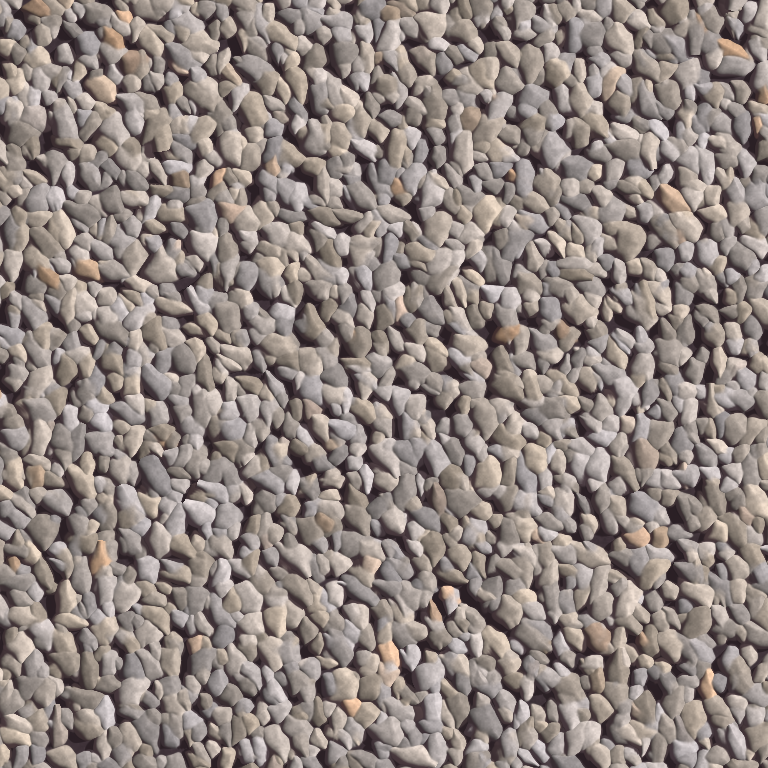
Write a Shadertoy shader that draws this texture.

```glsl
// Sunlit bed of small grey-beige gravel with dark gaps and cast shadows.
#define CELLS 33.0
#define SHARPNESS 18.0
#define THICKNESS 0.74
#define SUN_SLOPE 0.74
#define SUN_DIR vec2(0.88, 0.475)
#define LONG_AXIS 2.0
#define STONE vec3(0.710, 0.666, 0.636)
#define SHADOW vec3(0.205, 0.165, 0.185)
#define GRAIN 0.10

vec3 hash3(vec3 p) {
    p = fract(p * vec3(0.1031, 0.1030, 0.0973));
    p += dot(p, p.yxz + 33.33);
    return fract((p.xxy + p.yxx) * p.zyx);
}

float noise(vec2 p) {
    vec2 i = floor(p), f = fract(p);
    f = f * f * (3.0 - 2.0 * f);
    float a = hash3(vec3(i, 7.0)).x;
    float b = hash3(vec3(i + vec2(1, 0), 7.0)).x;
    float c = hash3(vec3(i + vec2(0, 1), 7.0)).x;
    float d = hash3(vec3(i + vec2(1, 1), 7.0)).x;
    return mix(mix(a, b, f.x), mix(c, d, f.x), f.y);
}

// Rounded irregular pentagon: 0 at the centre, 1 on the outline
float outline(vec2 p, float seed) {
    float sum = 0.0;
    for (int i = 0; i < 5; i++) {
        float k = float(i);
        float wobble = fract(seed * (17.0 + 11.0 * k));
        float angle = 1.2566 * (k + 0.6 * wobble + 5.0 * seed);
        float side = dot(p, vec2(cos(angle), sin(angle))) / (0.78 + 0.3 * wobble);
        side = max(side, 0.0);
        sum += side * side * side * side * side * side;
    }
    return pow(sum + 1e-6, 1.0 / 6.0);
}

// Mostly neutral stones, some bluish or tan, very few orange
vec3 stoneColor(vec3 rnd) {
    vec3 tint = mix(vec3(0.965, 0.99, 1.045), vec3(1.025, 1.0, 0.95), rnd.x);
    tint = mix(tint, vec3(1.15, 0.98, 0.82), smoothstep(0.96, 1.01, rnd.y));
    return STONE * tint * mix(0.79, 1.13, rnd.z);
}

// Blended stone colour (rgb) and height (a) of the heap
vec4 gravel(vec2 pos) {
    vec2 home = floor(pos);
    float total = exp(-0.28 * SHARPNESS);
    vec4 blend = vec4(SHADOW * 1.3, -0.28) * total;
    for (int y = -1; y <= 1; y++)
    for (int x = -1; x <= 1; x++)
    for (int layer = 0; layer < 2; layer++) {
        vec2 cell = home + vec2(x, y);
        vec3 id = vec3(cell, float(layer) * 19.0 + 3.0);
        vec3 place = hash3(id);
        vec2 p = pos - cell - mix(vec2(0.05), vec2(0.95), place.xy);
        if (dot(p, p) > 1.2) continue;

        vec3 form = hash3(id + 51.7);
        float radius = mix(0.33, 0.66, place.z * place.z);
        float stretch = mix(1.02, 1.38, form.x);
        float turn = LONG_AXIS + 2.2 * (form.y - 0.5);
        vec2 q = mat2(cos(turn), -sin(turn), sin(turn), cos(turn)) * p / radius;
        float edge = outline(q * vec2(1.0 / stretch, stretch), form.z);

        vec3 look = hash3(id + 97.3);
        float height = 0.36 * place.x + radius * THICKNESS * (1.0 - edge * edge * edge);
        height += dot(p, look.xy - 0.5) * 1.1;
        float weight = exp(SHARPNESS * height);
        blend += vec4(stoneColor(look), height) * weight;
        total += weight;
    }
    return blend / total;
}

void mainImage(out vec4 fragColor, in vec2 fragCoord) {
    vec2 uv = fragCoord / iResolution.y;
    vec2 pos = uv * CELLS + 40.0;
    pos += 0.06 * (vec2(noise(pos * 3.0), noise(pos * 3.0 + 31.0)) - 0.5);
    vec4 surface = gravel(pos);

    // Slope towards the sun
    float probe = 0.07;
    float slope = (surface.a - gravel(pos + SUN_DIR * probe).a) / probe;
    float facing = clamp(0.93 + 0.24 * slope, 0.36, 1.13);

    // Cast shadow by marching towards the sun
    float blocked = -1.0;
    for (int i = 1; i <= 4; i++) {
        float reach = 0.14 * float(i);
        float rise = gravel(pos + SUN_DIR * reach).a - surface.a;
        blocked = max(blocked, rise - SUN_SLOPE * reach);
    }
    float shade = smoothstep(0.0, 0.19, blocked);

    // Mottled stone surface
    float mottle = 0.6 * noise(pos * 6.0) + 0.4 * noise(pos * 14.0) - 0.5;
    vec3 lit = surface.rgb * facing * (1.0 + 2.0 * GRAIN * mottle);
    vec3 dark = SHADOW * (0.50 + 1.05 * surface.rgb);
    fragColor = vec4(mix(lit, dark, 0.92 * shade), 1.0);
}
```
